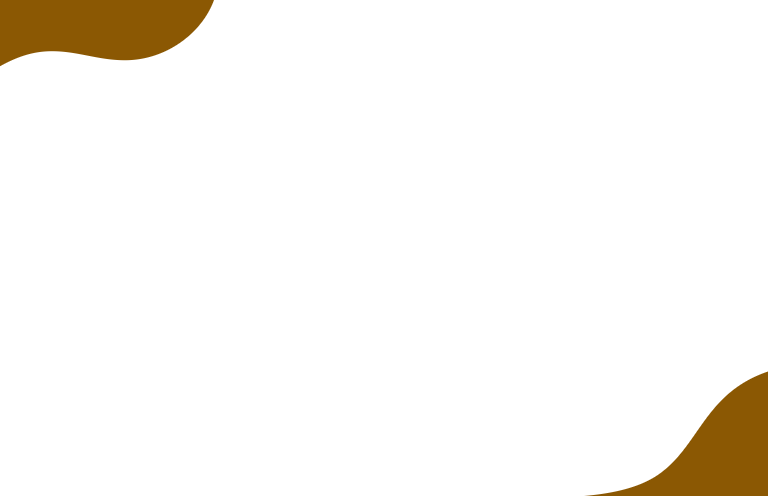
Write a Shadertoy shader that draws this background.

```glsl
// Plain white sheet with a wavy brown blob in the top left and bottom right corners.
// Each wavy edge is a chain of cubic Bezier arcs, solved for height at a given x
// and turned into an approximate signed distance for smooth edges.

const vec2 GRID = vec2(768.0, 494.0); // layout units spanning the canvas
const vec3 PAPER = vec3(1.0);
const vec3 BROWN = vec3(0.545, 0.345, 0.012);
const int SOLVE_STEPS = 18;

// Joints of the top left edge, from left to right
const vec2 TOP_START = vec2(0.0, 428.0);
const vec2 TOP_CREST = vec2(52.0, 443.0);
const vec2 TOP_DIP = vec2(125.0, 434.0);
const vec2 TOP_END = vec2(214.0, 494.0);

// Joints of the bottom right edge, from left to right
const vec2 LOW_START = vec2(584.0, 0.0);
const vec2 LOW_BEND = vec2(662.0, 24.0);
const vec2 LOW_END = vec2(768.0, 124.0);

vec2 bezier(vec2 a, vec2 b, vec2 c, vec2 d, float t) {
    float s = 1.0 - t;
    return s * s * s * a + 3.0 * s * s * t * b + 3.0 * s * t * t * c + t * t * t * d;
}

vec2 bezierTangent(vec2 a, vec2 b, vec2 c, vec2 d, float t) {
    float s = 1.0 - t;
    return s * s * (b - a) + 2.0 * s * t * (c - b) + t * t * (d - c);
}

// Signed distance to an arc whose x always grows; positive above it.
// Past its ends the arc continues along its tangent.
float arcDistance(vec2 p, vec2 a, vec2 b, vec2 c, vec2 d) {
    float low = 0.0;
    float high = 1.0;
    for (int i = 0; i < SOLVE_STEPS; i++) {
        float middle = 0.5 * (low + high);
        if (bezier(a, b, c, d, middle).x < p.x) low = middle;
        else high = middle;
    }
    float t = 0.5 * (low + high);
    vec2 offset = p - bezier(a, b, c, d, t);
    vec2 tangent = normalize(bezierTangent(a, b, c, d, t));
    return dot(offset, vec2(-tangent.y, tangent.x));
}

float topEdge(vec2 p) {
    if (p.x < TOP_CREST.x)
        return arcDistance(p, TOP_START, vec2(18.0, 438.0), vec2(34.0, 443.0), TOP_CREST);
    if (p.x < TOP_DIP.x)
        return arcDistance(p, TOP_CREST, vec2(78.0, 443.0), vec2(98.0, 434.0), TOP_DIP);
    return arcDistance(p, TOP_DIP, vec2(166.0, 434.0), vec2(202.0, 461.0), TOP_END);
}

float lowEdge(vec2 p) {
    if (p.x < LOW_BEND.x)
        return arcDistance(p, LOW_START, vec2(618.0, 3.0), vec2(644.0, 10.0), LOW_BEND);
    return arcDistance(p, LOW_BEND, vec2(700.0, 53.0), vec2(706.0, 103.0), LOW_END);
}

void mainImage(out vec4 fragColor, in vec2 fragCoord) {
    vec2 p = fragCoord / iResolution.xy * GRID;
    float pixel = GRID.y / iResolution.y;

    // Fill above the top edge and below the low edge
    float inside = max(topEdge(p), -lowEdge(p));
    float cover = clamp(0.5 + inside / pixel, 0.0, 1.0);

    fragColor = vec4(mix(PAPER, BROWN, cover), 1.0);
}
```
